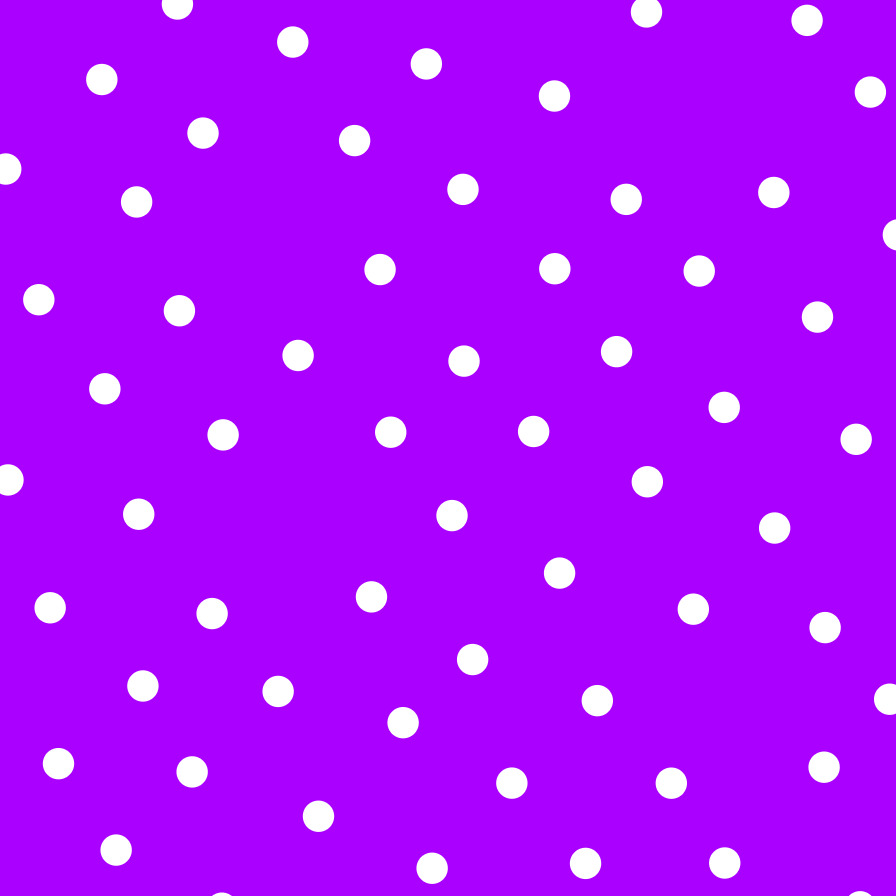
A WebGL 1 fragment shader for this pattern:

```glsl
precision highp float;
// Scattered round white dots on flat violet. The dots are cellular points
// strung along diagonal chains: each chain slides and shifts at random,
// each dot wanders a little within its chain, and a few dots are left out.

uniform vec2 u_resolution;

const vec3 VIOLET = vec3(0.667, 0.0, 1.0);
const vec3 WHITE = vec3(1.0);

const float DOT_RADIUS = 0.0175;
const float DOT_STEP = 0.131;       // spacing along a chain
const float CHAIN_GAP = 0.124;      // spacing between chains
const float CHAIN_SHIFT = 0.012;    // sideways shift of a whole chain
const vec2 DOT_JITTER = vec2(0.014, 0.004); // along and across the chain
const float DROP_CHANCE = 0.05;
const vec2 CHAIN_DIR = vec2(0.7071, 0.7071);
const float SEED = 17.0;

float hash(vec2 cell, float salt) {
  return fract(sin(dot(cell, vec2(127.1, 311.7)) + (salt + SEED) * 74.7) * 43758.55);
}

float signedHash(vec2 cell, float salt) {
  return 2.0 * hash(cell, salt) - 1.0;
}

// Signed distance to the nearest dot; p.x runs along the chains, p.y across.
float dotField(vec2 p) {
  float nearest = 1.0;
  float chainHere = floor(p.y / CHAIN_GAP);

  for (int c = -1; c <= 1; c++) {
    float chain = chainHere + float(c);
    vec2 chainId = vec2(chain, 0.5);
    float slide = hash(chainId, 1.0) * DOT_STEP;
    float across = (chain + 0.5) * CHAIN_GAP + signedHash(chainId, 2.0) * CHAIN_SHIFT;
    float slotHere = floor((p.x - slide) / DOT_STEP);

    for (int s = -1; s <= 1; s++) {
      float slot = slotHere + float(s);
      vec2 cell = vec2(slot, chain);
      vec2 center = vec2((slot + 0.5) * DOT_STEP + slide, across);
      center += DOT_JITTER * vec2(signedHash(cell, 3.0), signedHash(cell, 4.0));
      float dropped = step(hash(cell, 5.0), DROP_CHANCE);
      nearest = min(nearest, length(p - center) - DOT_RADIUS + dropped);
    }
  }
  return nearest;
}

void main() {
  float pixel = 1.0 / min(u_resolution.x, u_resolution.y);
  vec2 uv = gl_FragCoord.xy * pixel;

  // Turn into the chain frame
  vec2 p = vec2(dot(uv, CHAIN_DIR), dot(uv, vec2(CHAIN_DIR.y, -CHAIN_DIR.x)));

  // One pixel wide smooth edge
  float coverage = clamp(0.5 - dotField(p) / pixel, 0.0, 1.0);
  gl_FragColor = vec4(mix(VIOLET, WHITE, coverage), 1.0);
}
```
